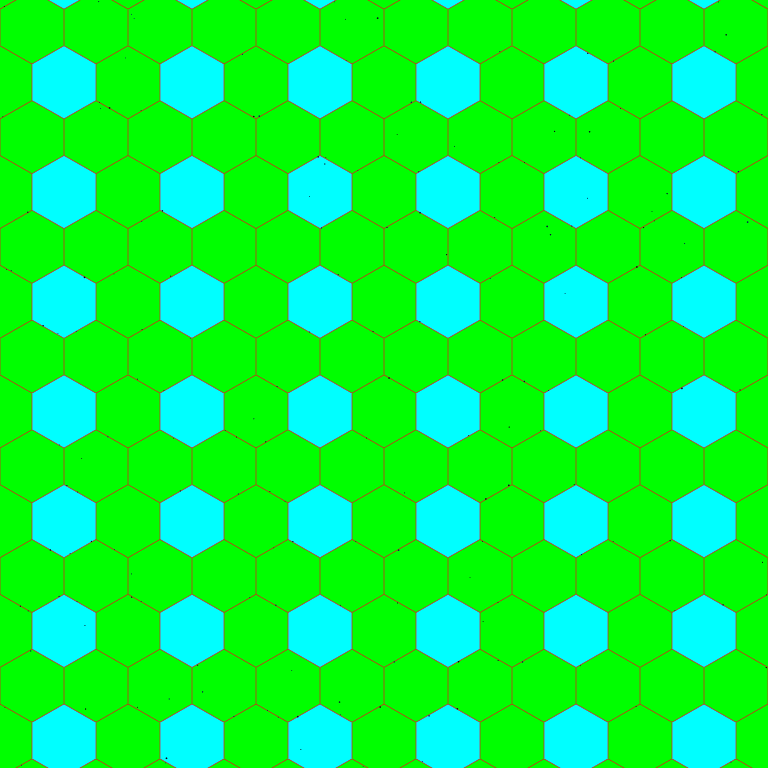
A WebGL 2 fragment shader for this pattern:

```glsl
#version 300 es
precision highp float;
// Hexagon tiling: green cells, every second cell of alternate rows cyan, hairline red joints, dark specks.

uniform vec2 u_resolution;
out vec4 outColor;

const vec2 CELLS = vec2(12.0, 14.0);        // hexagons across, rows down
const float SQRT3 = 1.7320508;
const vec2 LATTICE = vec2(1.0, SQRT3);      // period of one set of alternate rows
const float LINE_WIDTH = 0.00083;
const float SPECK_GRID = 96.0;
const float JOINT_REACH = 0.0013;           // specks closer than this count as on a joint

const vec3 GREEN = vec3(0.0, 1.0, 0.0);
const vec3 CYAN = vec3(0.0, 1.0, 1.0);
const vec3 JOINT_RED = vec3(0.97, 0.0, 0.12);
const vec3 SPECK_DARK = vec3(0.04, 0.0, 0.08);
const vec3 SPECK_BLUE = vec3(0.0, 0.08, 0.5);

vec3 hash32(vec2 p) {
    vec3 h = fract(p.xyx * vec3(0.1031, 0.1030, 0.0973));
    h += dot(h, h.yxz + 33.33);
    return fract((h.xxy + h.yzz) * h.zyx);
}

// Offset from the nearest lattice point, with one point at the origin.
vec2 repeatCentered(vec2 p, vec2 period) {
    return mod(p + 0.5 * period, period) - 0.5 * period;
}

// Signed distance to an upright hexagon of unit width.
float hexDistance(vec2 p) {
    p = abs(p);
    return max(p.x, dot(p, vec2(0.5, 0.5 * SQRT3))) - 0.5;
}

// Canvas position to hexagon widths, with a cell centre at the origin.
vec2 toHexSpace(vec2 uv) {
    vec2 cell = uv * CELLS - vec2(0.0, 0.5);
    return cell * vec2(1.0, 0.5 * SQRT3);
}

// Distance to the nearest joint, in canvas units.
float jointDistance(vec2 uv) {
    vec2 p = toHexSpace(uv);
    float evenRows = hexDistance(repeatCentered(p, LATTICE));
    float oddRows = hexDistance(repeatCentered(p - 0.5 * LATTICE, LATTICE));
    return abs(min(evenRows, oddRows)) / CELLS.x;
}

// Signed distance to the nearest cyan cell, in canvas units.
float cyanDistance(vec2 uv) {
    vec2 p = toHexSpace(uv) - vec2(1.0, 0.0);
    return hexDistance(repeatCentered(p, vec2(2.0, SQRT3))) / CELLS.x;
}

// Pixel coverage of a shape from its signed distance.
float coverage(float signedDistance, float pixel) {
    return clamp(0.5 - signedDistance / pixel, 0.0, 1.0);
}

// Pixel coverage of a line that may be thinner than a pixel.
float lineCoverage(float d, float width, float pixel) {
    return coverage(d - 0.5 * width, pixel) - coverage(d + 0.5 * width, pixel);
}

// Tiny specks, common on the joints and rare elsewhere: rgb and coverage.
vec4 specks(vec2 uv, float pixel) {
    vec2 id = mod(floor(uv * SPECK_GRID), SPECK_GRID);
    vec3 place = hash32(id + 7.0);
    vec3 look = hash32(id + 151.0);
    vec2 center = (id + mix(vec2(0.15), vec2(0.85), place.xy)) / SPECK_GRID;
    float chance = jointDistance(center) < JOINT_REACH ? 0.33 : 0.004;
    float radius = mix(0.0004, 0.0011, look.x * look.x);
    float cover = coverage(length(uv - center) - radius, pixel);
    vec3 color = mix(SPECK_DARK, SPECK_BLUE, look.y * look.y);
    return vec4(color, cover * step(place.z, chance));
}

void main() {
    vec2 uv = gl_FragCoord.xy / u_resolution;
    float pixel = 1.0 / min(u_resolution.x, u_resolution.y);

    // Cells
    vec3 color = mix(GREEN, CYAN, coverage(cyanDistance(uv), pixel));

    // Joints
    float joint = lineCoverage(jointDistance(uv), LINE_WIDTH, pixel);
    color = mix(color, JOINT_RED, joint);

    // Wear
    vec4 speck = specks(uv, pixel);
    color = mix(color, speck.rgb, speck.a);

    outColor = vec4(color, 1.0);
}
```
